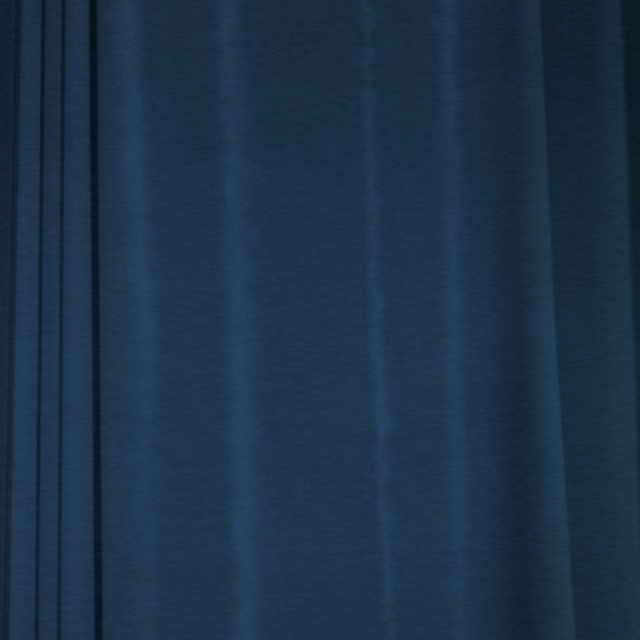
This texture is drawn by a WebGL 2 fragment shader. Its source:

```glsl
#version 300 es
precision highp float;
uniform vec2 u_resolution;
out vec4 fragColor;

const vec3 DEEP = vec3(0.05, 0.10, 0.15);
const vec3 SHEEN = vec3(0.10, 0.15, 0.205);

float hash(vec2 p) {
  return fract(sin(dot(p, vec2(127.1, 311.7))) * 43758.5453);
}

float noise(vec2 p) {
  vec2 i = floor(p), f = fract(p);
  f = f * f * (3.0 - 2.0 * f);
  return mix(mix(hash(i), hash(i + vec2(1, 0)), f.x),
             mix(hash(i + vec2(0, 1)), hash(i + vec2(1, 1)), f.x), f.y);
}

float fbm(vec2 p) {
  float sum = 0.0, amp = 0.5;
  for (int i = 0; i < 4; i++) {
    sum += amp * noise(p);
    p = p * 2.03 + 7.1;
    amp *= 0.5;
  }
  return sum;
}

// Position of a hanging fold: top, middle and bottom of the cloth
float foldX(vec3 path, float drop) {
  return drop < 0.5 ? mix(path.x, path.y, drop * 2.0) : mix(path.y, path.z, drop * 2.0 - 1.0);
}

// Soft band with separate falloff on each side
float ridge(float d, float leftWidth, float rightWidth) {
  float w = d < 0.0 ? leftWidth : rightWidth;
  return exp(-d * d / (w * w));
}

// Narrow shadow with a crisp centre
float crease(float d, float halfWidth, float blur) {
  return 1.0 - smoothstep(halfWidth, halfWidth + blur, abs(d));
}

float weave(vec2 p, float drop) {
  float threads = noise(p * vec2(75.0, 310.0)) - 0.5;
  float grain = noise(p * vec2(260.0, 280.0)) - 0.5;
  float twill = sin((p.x * 0.75 + p.y) * 720.0) * noise(p * 24.0);
  float twillZone = 1.0 - 0.75 * smoothstep(0.1, 0.4, drop);
  return threads * 0.13 + grain * 0.09 + twill * 0.035 * twillZone;
}

// Broad light across the main panel
float panelTone(vec2 p, float drop) {
  float tone = mix(0.50, 0.76, smoothstep(0.0, 0.6, drop));
  tone -= 0.07 * smoothstep(0.8, 1.0, drop);
  tone += 0.08 * ridge(p.x - 0.17, 0.06, 0.10) * (1.0 - drop);
  tone -= 0.16 * smoothstep(0.70, 0.82, p.x);
  return tone;
}

// Worn velvet highlights with ragged edges
float ridgeLight(vec2 p, float drop) {
  float rag = (fbm(p * vec2(55.0, 38.0)) - 0.47) * 0.022;
  float x = p.x + rag;
  float first = ridge(x - foldX(vec3(0.200, 0.226, 0.230), drop), 0.024, 0.018);
  float second = ridge(x - foldX(vec3(0.352, 0.372, 0.382), drop), 0.017, 0.026);
  float third = ridge(x - foldX(vec3(0.573, 0.587, 0.612), drop), 0.009, 0.011);
  float fourth = ridge(x - foldX(vec3(0.700, 0.710, 0.722), drop), 0.017, 0.014);
  float light = first * mix(0.31, 0.12, smoothstep(0.35, 0.8, drop));
  light += second * 0.30;
  light += third * mix(0.20, 0.27, ridge(drop - 0.6, 0.3, 0.2));
  light += fourth * mix(0.28, 0.15, drop);
  return light * (0.75 + 0.5 * fbm(p * vec2(70.0, 45.0)));
}

// Overlapping folds on the right
float rightFolds(vec2 p, float drop) {
  float d = p.x - foldX(vec3(0.842, 0.865, 0.898), drop);
  float lip = smoothstep(-0.05, -0.003, d) * (1.0 - smoothstep(-0.002, 0.005, d));
  float tone = lip * mix(0.25, 0.34, ridge(drop - 0.6, 0.4, 0.25));
  tone -= 0.10 * ridge(d - 0.005, 0.004, 0.035);
  tone -= 0.24 * ridge(p.x - foldX(vec3(0.79, 0.805, 0.817), drop), 0.035, 0.028) * smoothstep(0.1, 0.75, drop);
  float outer = p.x - foldX(vec3(0.964, 0.983, 1.002), drop);
  tone += 0.16 * ridge(outer, 0.035, 0.006);
  tone -= 0.30 * smoothstep(0.0, 0.014, outer);
  return tone - 0.10 * ridge(p.x - 0.92, 0.025, 0.025) * (1.0 - drop);
}

// Tight vertical pleats on the left
float pleats(vec2 p, float drop, float tone) {
  float a = p.x - mix(0.029, 0.009, drop);
  float b = p.x - mix(0.068, 0.057, drop);
  float c = p.x - mix(0.099, 0.092, drop);
  float gap = p.x - mix(0.145, 0.154, drop);
  float inside = 1.0 - smoothstep(-0.008, 0.0, gap);
  tone += inside * (0.04 + 0.10 * (ridge(a - 0.018, 0.012, 0.015) + ridge(c - 0.023, 0.018, 0.014)));
  tone -= 0.34 * (1.0 - smoothstep(-0.012, 0.002, a));
  tone -= 0.42 * crease(a, 0.002, 0.006);
  tone -= 0.50 * crease(b, 0.001, 0.004) + 0.10 * ridge(b, 0.003, 0.015);
  tone -= 0.50 * crease(c, 0.001, 0.004) + 0.08 * ridge(c, 0.003, 0.012);
  tone -= 0.64 * crease(gap, 0.003, 0.006) + 0.15 * ridge(gap, 0.008, 0.014);
  return tone;
}

void main() {
  vec2 p = gl_FragCoord.xy / u_resolution;
  float drop = 1.0 - p.y;
  float tone = panelTone(p, drop) + ridgeLight(p, drop) + rightFolds(p, drop);
  tone = pleats(p, drop, tone);
  tone += weave(p, drop) + (fbm(p * vec2(9.0, 14.0)) - 0.47) * 0.10;
  vec3 color = DEEP + SHEEN * clamp(tone, -0.25, 1.25);
  // Cooler, greener cast toward the shaded side
  color += vec3(-0.008, 0.0, -0.018) * smoothstep(0.7, 0.95, p.x);
  fragColor = vec4(color, 1.0);
}
```
